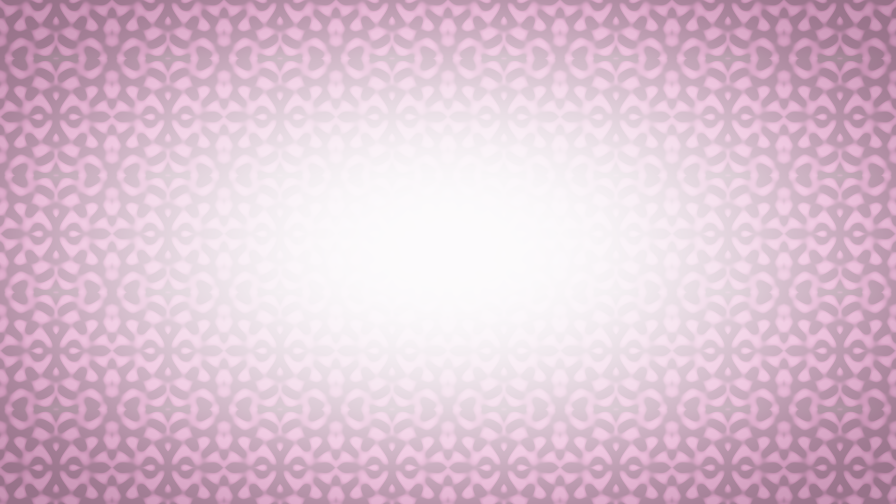
This background is drawn by a WebGL 1 fragment shader. Its source:

```glsl
precision highp float;
// A mirrored damask of small soft pink blobs on mauve, fading into a white oval glow.
// Space is folded into mirror tiles, plane waves in many directions are summed
// into a labyrinth, and a radial falloff bleaches the middle.
uniform vec2 u_resolution;

const vec2 TILE = vec2(0.2222, 0.2320);    // repeat size, in canvas heights
const float WAVE_FREQ = 182.0;             // radians per canvas height
const float WARP = 0.0040;                 // bend of the blobs
const float GLOW_FALLOFF = 1.55;
const float GLOW_POWER = 3.0;
const float VIGNETTE = 0.14;
const vec3 GROUND = vec3(0.685, 0.510, 0.620);
const vec3 BAND_GREY = vec3(0.690, 0.570, 0.635);
const vec3 PINK = vec3(0.865, 0.610, 0.770);
const vec3 PINK_CORE = vec3(0.910, 0.670, 0.820);
const vec3 WHITE = vec3(0.988, 0.982, 0.987);

// Distance to the nearest mirror axes of the repeating tile
vec2 foldTile(vec2 p) {
  return abs(mod(p, TILE) - 0.5 * TILE);
}

// Soft spot of the given radii
float spot(vec2 p, vec2 center, vec2 radii) {
  vec2 d = (p - center) / radii;
  return exp(-dot(d, d));
}

// Layered sines of nearly one wavelength in scattered directions
float labyrinth(vec2 p) {
  p += WARP * sin(p.yx * 95.0 + vec2(0.6, 2.1));
  float sum = 0.0;
  for (int i = 0; i < 9; i++) {
    float k = float(i);
    float angle = k * 2.4 + 0.35;
    float freq = WAVE_FREQ * (0.90 + 0.22 * fract(k * 0.618));
    sum += cos(freq * dot(p, vec2(cos(angle), sin(angle))) + 1.9 * k * k);
  }
  return sum;
}

void main() {
  vec2 uv = gl_FragCoord.xy / u_resolution;
  vec2 p = vec2((gl_FragCoord.x - 0.5 * u_resolution.x) / u_resolution.y, 1.0 - uv.y);

  // Folded tile: upright blobs flank a dark eye, with grey gaps between rows
  vec2 q = foldTile(p + vec2(0.0, 0.5 * TILE.y));
  float gap = spot(q, vec2(0.0, 0.5 * TILE.y), vec2(0.060, 0.014));
  float field = labyrinth(q);
  field += 2.4 * spot(q, vec2(0.036, 0.018), vec2(0.010, 0.030));
  field -= 2.4 * spot(q, vec2(0.0), vec2(0.013, 0.026));
  field -= 1.4 * gap;

  // Blob body, paler core and muted ground
  float body = smoothstep(-0.9, 1.3, field);
  float core = smoothstep(0.8, 3.0, field);
  vec3 color = mix(GROUND, BAND_GREY, 0.8 * gap);
  color = mix(color, mix(PINK, PINK_CORE, core), body);

  // White oval glow, then darkened corners
  float r = length((uv - vec2(0.5, 0.505)) * 2.0);
  color = mix(color, WHITE, exp(-GLOW_FALLOFF * pow(r, GLOW_POWER)));
  color *= 1.0 - VIGNETTE * smoothstep(0.8, 1.4, r);
  gl_FragColor = vec4(color, 1.0);
}
```
